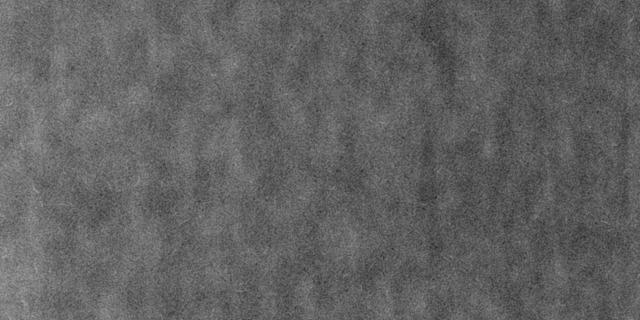
Write a WebGL 2 fragment shader that draws this texture.

```glsl
#version 300 es
precision highp float;

uniform vec2 u_resolution;
out vec4 fragColor;

// Lengths are in canvas heights, tones in 0..1 grey.
const float TONE_LEFT = 0.450;
const float TONE_DROP = 0.120;
const float LEFT_GLOW = 0.03;
const float EDGE_STRIP = 0.035;
const float BLOTCH_AMOUNT = 0.055;
const float MOTTLE_AMOUNT = 0.06;
const float STREAK_AMOUNT = 0.035;
const float FINE_GRAIN = 0.135;
const float COARSE_GRAIN = 0.06;
const float PIT_DEPTH = 0.09;
const float PIT_CELLS = 56.0;
const float FLECK_LIGHT = 0.11;
const float FLECK_CELLS = 20.0;
const float TAU = 6.28319;

float hash(vec2 p) {
    vec3 q = fract(p.xyx * vec3(0.1031, 0.1030, 0.0973));
    q += dot(q, q.yzx + 33.33);
    return fract((q.x + q.y) * q.z);
}

vec2 hash2(vec2 p) {
    return vec2(hash(p + 17.3), hash(p + 71.9));
}

mat2 rotation(float angle) {
    float c = cos(angle), s = sin(angle);
    return mat2(c, s, -s, c);
}

float cornerSlope(vec2 corner, vec2 offset) {
    float angle = TAU * hash(corner);
    return dot(vec2(cos(angle), sin(angle)), offset);
}

float gradientNoise(vec2 p) {
    vec2 i = floor(p), f = p - i;
    vec2 w = f * f * f * (f * (f * 6.0 - 15.0) + 10.0);
    vec2 e = vec2(1.0, 0.0);
    float low = mix(cornerSlope(i, f), cornerSlope(i + e, f - e), w.x);
    float high = mix(cornerSlope(i + e.yx, f - e.yx), cornerSlope(i + 1.0, f - 1.0), w.x);
    return mix(low, high, w.y);
}

float fbm(vec2 p) {
    float sum = 0.0, gain = 1.0;
    for (int octave = 0; octave < 3; octave++) {
        sum += gain * gradientNoise(p);
        p = rotation(0.5) * p * 2.07 + 31.7;
        gain *= 0.7;
    }
    return sum;
}

// Small round holes, more frequent where density is high
float pits(vec2 p, float density, float pixel) {
    vec2 g = p * PIT_CELLS, base = floor(g);
    float cover = 0.0;
    for (int k = 0; k < 9; k++) {
        vec2 cell = base + vec2(k % 3 - 1, k / 3 - 1);
        vec2 away = (g - cell - hash2(cell)) / PIT_CELLS;
        float radius = mix(0.001, 0.0035, pow(hash(cell + 5.1), 3.0));
        float present = step(hash(cell + 43.7), density);
        float hole = 1.0 - smoothstep(-0.7 * pixel, 0.7 * pixel + 0.001, length(away) - radius);
        cover = max(cover, present * hole);
    }
    return cover;
}

// Short bent scratches and pale chips
float flecks(vec2 p, float pixel) {
    vec2 g = p * FLECK_CELLS, base = floor(g);
    float cover = 0.0;
    for (int k = 0; k < 9; k++) {
        vec2 cell = base + vec2(k % 3 - 1, k / 3 - 1);
        vec2 q = rotation(TAU * hash(cell + 9.4)) * (g - cell - hash2(cell + 3.0)) / FLECK_CELLS;
        float halfLength = mix(0.001, 0.014, pow(hash(cell + 27.2), 3.0));
        q.y -= 45.0 * (hash(cell + 63.8) - 0.5) * q.x * q.x;
        q.x -= clamp(q.x, -halfLength, halfLength);
        float width = mix(0.001, 0.003, hash(cell + 88.6));
        float line = 1.0 - smoothstep(-0.7 * pixel, 0.7 * pixel + 0.001, length(q) - width);
        float strength = max(0.0, hash(cell + 52.5) * 1.7 - 0.7);
        cover = max(cover, strength * line);
    }
    return cover;
}

void main() {
    vec2 uv = gl_FragCoord.xy / u_resolution;
    vec2 p = gl_FragCoord.xy / u_resolution.y;
    float pixel = 1.0 / u_resolution.y;

    // Broad falloff, with pale bands at the sides
    float tone = TONE_LEFT - TONE_DROP * pow(uv.x, 0.7);
    tone += LEFT_GLOW * exp(-9.0 * uv.x);
    tone += EDGE_STRIP * smoothstep(0.976, 0.984, uv.x);

    // Cloudy stains, patchy mottling and vertical wash marks
    float blotch = fbm(p * vec2(4.6, 3.4) + 4.3);
    float mottle = fbm(p * vec2(13.0, 10.0) + 83.1);
    float streak = gradientNoise(p * vec2(19.0, 2.3) + 12.6)
                 + 0.8 * gradientNoise(p * vec2(41.0, 4.1) + 58.2);
    tone += BLOTCH_AMOUNT * blotch + MOTTLE_AMOUNT * mottle + STREAK_AMOUNT * streak;

    // Sandy grain
    tone += FINE_GRAIN * gradientNoise(rotation(0.6) * p * 157.0 + 140.0);
    tone += COARSE_GRAIN * gradientNoise(rotation(1.1) * p * 73.0 + 210.0);

    // Surface damage
    tone -= PIT_DEPTH * pits(p, clamp(0.25 - 0.4 * blotch, 0.05, 0.5), pixel);
    tone += FLECK_LIGHT * flecks(p, pixel);

    fragColor = vec4(vec3(clamp(tone, 0.0, 1.0)), 1.0);
}
```
